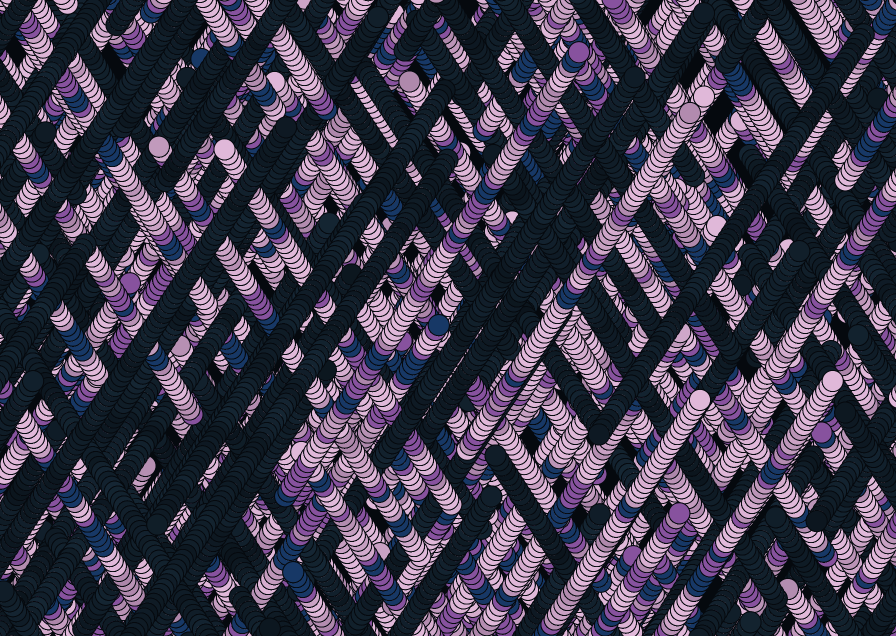
Reproduce this pattern procedurally as a Shadertoy shader.

```glsl
// A dense lattice of slanted tubes, each a stack of overlapping outlined discs.
// Layers of random tube segments in two directions are composited front to back:
// a few long pale tubes, then a dark mesh, then mostly pale tubes in the gaps.

#define LAYERS 13
#define MESH_LAYERS 5
#define RADIUS 0.0175
#define PITCH 0.0092
#define OUTLINE 0.0017
#define LANE 0.085
#define SEGMENT 1.15
#define PRESENCE 0.86
#define SLANT 0.995
#define SAMPLES 2

const vec3 INK    = vec3(0.020, 0.035, 0.055);
const vec3 NIGHT  = vec3(0.040, 0.075, 0.105);
const vec3 TEAL   = vec3(0.085, 0.155, 0.210);
const vec3 BLUE   = vec3(0.090, 0.220, 0.400);
const vec3 PURPLE = vec3(0.530, 0.320, 0.620);
const vec3 MAUVE  = vec3(0.670, 0.520, 0.660);
const vec3 PINK   = vec3(0.880, 0.720, 0.850);

float hash(vec3 p) {
    p = fract(p * 0.1031);
    p += dot(p, p.zyx + 33.33);
    return fract((p.x + p.y) * p.z);
}

// Smooth random runs along one tube
float runNoise(float x, float id) {
    float cell = floor(x);
    return mix(hash(vec3(cell, id, 3.0)), hash(vec3(cell + 1.0, id, 3.0)),
               smoothstep(0.0, 1.0, x - cell));
}

vec3 discColor(float index, float id, bool pale) {
    float run = runNoise(index * 0.3, id);
    float grain = hash(vec3(index, id, 7.0));
    if (!pale) return mix(NIGHT, TEAL, 0.6 * run + 0.4 * grain);
    float tone = run + 0.16 * (grain - 0.5);
    if (tone < 0.20) return BLUE;
    if (tone < 0.36) return PURPLE;
    return mix(MAUVE, PINK, smoothstep(0.34, 0.62, tone));
}

// Colour and coverage of one layer of tubes
vec4 tubeLayer(vec2 p, int layer, float blur) {
    float depth = float(layer);
    float side = layer % 2 == 0 ? 1.0 : -1.0;
    float angle = SLANT + 0.05 * (hash(vec3(depth, 5.0, 9.0)) - 0.5);
    vec2 along = vec2(side * cos(angle), sin(angle));
    vec2 across = vec2(along.y, -along.x);

    // Lane, and segment within the lane
    float offset = dot(p, across) + 0.37 * depth + 20.0 * LANE;
    float lane = floor(offset / LANE);
    float slide = SEGMENT * hash(vec3(lane, depth, 1.0));
    float s = dot(p, along) + slide;
    float cell = floor(s / SEGMENT);
    vec3 key = vec3(lane, cell + 11.0, depth + 2.0);
    if (hash(key) > PRESENCE) return vec4(0.0);

    float jitter = (hash(vec3(lane, depth, 4.0)) - 0.5) * (LANE - 2.2 * RADIUS);
    float t = offset - (lane + 0.5) * LANE - jitter;
    if (abs(t) > RADIUS + blur) return vec4(0.0);
    vec2 ends = vec2(0.03 + 0.25 * hash(key + 17.0), 0.97 - 0.25 * hash(key + 31.0));
    ends = (ends + cell) * SEGMENT;

    // Pale front tubes descend towards the centre line
    vec2 middle = along * (dot(ends, vec2(0.5)) - slide) + across * (dot(p, across) - t);
    float paleShare = layer < 2 ? (side * middle.x > 0.0 ? 0.75 : 0.10)
                    : layer < MESH_LAYERS ? 0.25 : 0.90;
    bool pale = hash(key + 43.0) < paleShare;

    // Some dark tubes are stacked the other way round
    if (!pale && hash(key + 59.0) < 0.35) {
        s = -s;
        ends = -ends.yx;
    }

    // Topmost disc that covers this point
    float halfChord = sqrt(max(RADIUS * RADIUS - t * t, 0.0));
    float index = clamp(floor((s + halfChord) / PITCH), ceil(ends.x / PITCH), floor(ends.y / PITCH));
    float inside = RADIUS - length(vec2(t, s - index * PITCH));
    float cover = smoothstep(-0.5 * blur, 0.5 * blur, inside);
    float fill = smoothstep(OUTLINE - 0.5 * blur, OUTLINE + 0.5 * blur, inside);
    vec3 color = discColor(index, floor(900.0 * hash(key + 71.0)), pale);
    return vec4(mix(INK, color, fill), cover);
}

vec3 lattice(vec2 p, float blur) {
    vec3 color = vec3(0.0);
    float open = 1.0;
    for (int i = 0; i < LAYERS; i++) {
        vec4 tube = tubeLayer(p, i, blur);
        color += open * tube.a * tube.rgb;
        open *= 1.0 - tube.a;
        if (open < 0.01) break;
    }
    return color + open * INK;
}

void mainImage(out vec4 fragColor, in vec2 fragCoord) {
    float n = float(SAMPLES);
    vec3 sum = vec3(0.0);
    for (int j = 0; j < SAMPLES * SAMPLES; j++) {
        vec2 shift = (vec2(j % SAMPLES, j / SAMPLES) + 0.5) / n - 0.5;
        vec2 p = (fragCoord + shift - 0.5 * iResolution.xy) / iResolution.y;
        sum += lattice(p, 1.0 / (n * iResolution.y));
    }
    fragColor = vec4(sum / (n * n), 1.0);
}
```
